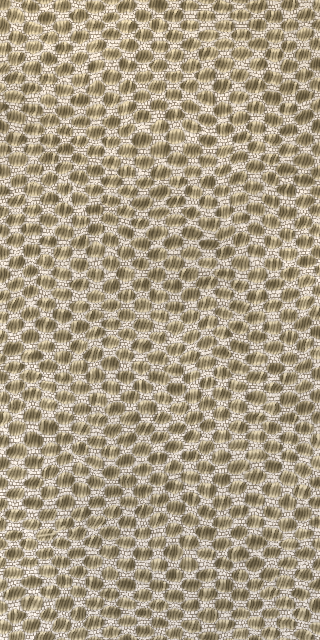
Reproduce this texture procedurally as a Shadertoy shader.

```glsl
// Woven upholstery: staggered olive knots of slanted yarn over a pale beaded ground.

const float PI = 3.14159265;
const vec2 REPEATS = vec2(10.0, 62.0);     // knots across, staggered rows down
const vec2 KNOT_RADIUS = vec2(0.30, 0.64); // in cell units
const float STRANDS = 10.0;                // yarn strands per repeat
const vec2 BEADS = vec2(10.0, 3.0);        // ground beads per cell

const vec3 OLIVE_DARK = vec3(0.35, 0.31, 0.22);
const vec3 OLIVE = vec3(0.56, 0.51, 0.40);
const vec3 CREAM = vec3(0.87, 0.82, 0.70);
const vec3 GROUND_GAP = vec3(0.56, 0.51, 0.45);
const vec3 GROUND_WHITE = vec3(0.93, 0.90, 0.87);

float hash(vec2 p) {
    vec3 q = fract(vec3(p.xyx) * 0.1031);
    q += dot(q, q.yzx + 33.33);
    return fract((q.x + q.y) * q.z);
}

float noise(vec2 p) {
    vec2 i = floor(p), f = fract(p);
    f = f * f * (3.0 - 2.0 * f);
    float low = mix(hash(i), hash(i + vec2(1, 0)), f.x);
    float high = mix(hash(i + vec2(0, 1)), hash(i + vec2(1, 1)), f.x);
    return mix(low, high, f.y);
}

float segmentDistance(vec2 p, vec2 a, vec2 b) {
    vec2 ab = b - a;
    return length(p - a - ab * clamp(dot(p - a, ab) / dot(ab, ab), 0.0, 1.0));
}

// Nearest knot: xy = local position, z = normalized distance, w = random seed
vec4 nearestKnot(vec2 p) {
    vec4 best = vec4(0.0, 0.0, 9.0, 0.0);
    for (int k = -1; k <= 1; k++) {
        float row = floor(p.y) + float(k);
        float x = p.x + 0.5 * mod(row, 2.0);
        vec2 id = vec2(floor(x), row);
        float seed = hash(id + 17.0);
        vec2 local = vec2(fract(x), p.y - row) - 0.5;
        local -= (vec2(seed, hash(id + 51.0)) - 0.5) * vec2(0.05, 0.16);
        vec2 radius = KNOT_RADIUS * (0.93 + 0.14 * hash(id + 83.0));
        float d = length(local / radius);
        if (d < best.z) best = vec4(local, d, seed);
    }
    return best;
}

// Slanted strands, dark in the middle and catching light on the rims
vec3 knotColor(vec4 knot) {
    float s = knot.x * STRANDS - knot.y * 0.9 + knot.w;
    float tone = hash(vec2(floor(s), floor(knot.w * 997.0)));
    float roundness = sin(PI * fract(s));
    float rim = smoothstep(0.12, 0.6, abs(knot.y + 0.12 * (tone - 0.5)));
    float light = 0.40 * roundness + 0.48 * rim + 0.50 * (tone - 0.5);
    vec3 shade = mix(OLIVE_DARK, OLIVE, smoothstep(-0.1, 0.45, light));
    return mix(shade, CREAM, smoothstep(0.35, 0.95, light));
}

// Rows of small rounded stitches
vec3 groundColor(vec2 p) {
    vec2 q = p * BEADS;
    q.x += 0.5 * mod(floor(q.y), 2.0);
    vec2 wave = sin(PI * fract(q));
    float bead = sqrt(wave.x * wave.y) + 0.3 * (hash(floor(q)) - 0.5);
    return mix(GROUND_GAP, GROUND_WHITE, smoothstep(0.1, 0.8, bead));
}

void mainImage(out vec4 fragColor, in vec2 fragCoord) {
    vec2 uv = fragCoord / iResolution.xy;
    vec2 p = uv * REPEATS;

    // Hand-woven wobble
    vec2 wobble = vec2(noise(uv * vec2(7, 14)), noise(uv * vec2(9, 11) + 40.0));
    p += (wobble - 0.5) * vec2(0.22, 0.8);
    p += (vec2(noise(p * vec2(5, 2)), noise(p * vec2(6, 2) + 9.0)) - 0.5) * vec2(0.06, 0.25);

    // Knots over the ground, with a soft contact shadow
    vec4 knot = nearestKnot(p);
    float edge = 0.08 + 40.0 / iResolution.y;
    float cover = 1.0 - smoothstep(1.0 - edge, 1.0 + edge, knot.z);
    vec3 ground = groundColor(p) * mix(0.84, 1.0, smoothstep(0.95, 1.3, knot.z));
    vec3 color = mix(ground, knotColor(knot), cover);

    // Loose yarn end
    vec2 q = uv * vec2(1, 2);
    float yarn = segmentDistance(q, vec2(0.12, 0.325), vec2(0.17, 0.332));
    yarn = min(yarn, segmentDistance(q, vec2(0.17, 0.332), vec2(0.20, 0.355)));
    float blur = 1.0 / iResolution.x;
    color = mix(color, CREAM, 0.8 * (1.0 - smoothstep(0.003 - blur, 0.003 + blur, yarn)));

    // Fibre grain and uneven light
    color *= 0.93 + 0.14 * noise(p * vec2(26, 8));
    color *= 0.95 + 0.10 * noise(uv * vec2(3, 5) + 5.0);
    color *= 1.03 - 0.09 * uv.x * (1.0 - uv.y);
    color *= mix(vec3(1.0), vec3(1.02, 1.0, 0.96), uv.y);
    fragColor = vec4(clamp(color, 0.0, 1.0), 1.0);
}
```
